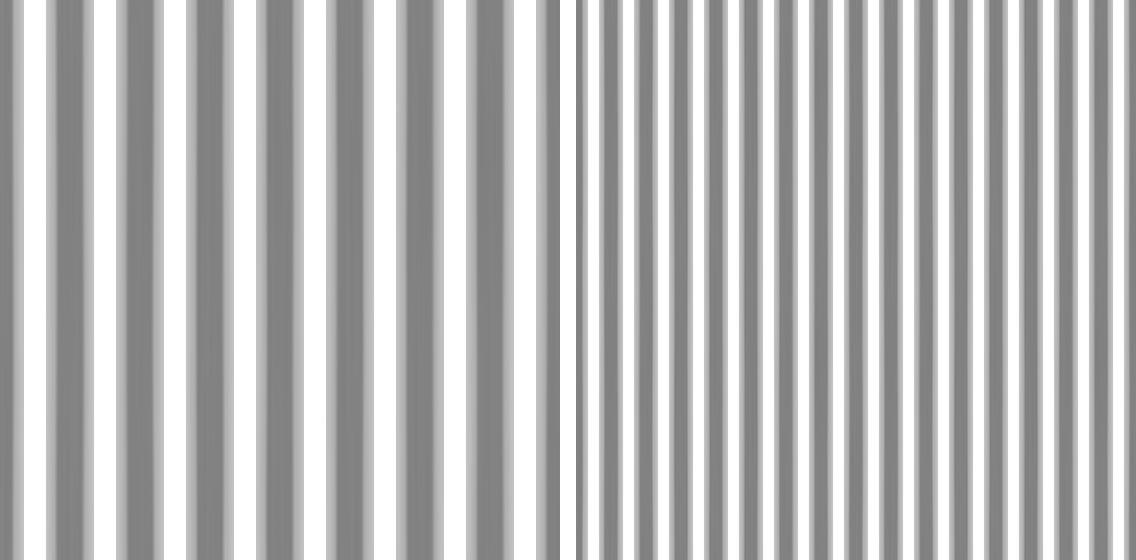
Left, the tile; right, the same tile 2 across and 2 down.
Reproduce this pattern procedurally as a WebGL 1 fragment shader.

```glsl
precision highp float;
// Eight soft grey vertical bars on white, each with a dark core and pale flanks.
// Each bar is a profile of distance from its axis; wrapping gradient noise
// sways the core edges slightly and adds faint lengthwise streaks.

uniform vec2 u_resolution;

vec2 gradientAt(vec2 cell, vec2 period) {
  cell = mod(cell, period);
  float h = fract(sin(dot(cell, vec2(127.1, 311.7))) * 4375.85);
  return vec2(cos(6.2832 * h), sin(6.2832 * h));
}

// Gradient noise that repeats after a whole number of cells
float wrappedNoise(vec2 p, vec2 period) {
  vec2 i = floor(p);
  vec2 f = p - i;
  vec2 w = f * f * f * (f * (f * 6.0 - 15.0) + 10.0);
  vec2 e = vec2(1.0, 0.0);
  float a = dot(gradientAt(i, period), f);
  float b = dot(gradientAt(i + e.xy, period), f - e.xy);
  float c = dot(gradientAt(i + e.yx, period), f - e.yx);
  float d = dot(gradientAt(i + e.xx, period), f - e.xx);
  return mix(mix(a, b, w.x), mix(c, d, w.x), w.y);
}

void main() {
  vec2 uv = gl_FragCoord.xy / u_resolution;
  float bars = 8.0;

  // Distance from the nearest bar axis, in bar spacings
  float dist = abs(fract(uv.x * bars + 0.5) - 0.5);
  float pixel = bars / u_resolution.x;

  // Dark core, blurred shoulder, flank that lightens outwards
  float sway = 0.015 * wrappedNoise(uv * vec2(16.0, 2.0), vec2(16.0, 2.0));
  float flank = mix(0.68, 0.76, smoothstep(0.2, 0.344, dist));
  float grey = mix(0.507, flank, smoothstep(0.155, 0.225, dist + sway));

  // Faint streaks along the bar
  grey += 0.015 * wrappedNoise(uv * vec2(128.0, 2.0), vec2(128.0, 2.0));

  // Crisp outer edge against the white gap
  float gap = smoothstep(-0.5 * pixel, 0.5 * pixel, dist - 0.344);
  gl_FragColor = vec4(vec3(mix(grey, 1.0, gap)), 1.0);
}
```
